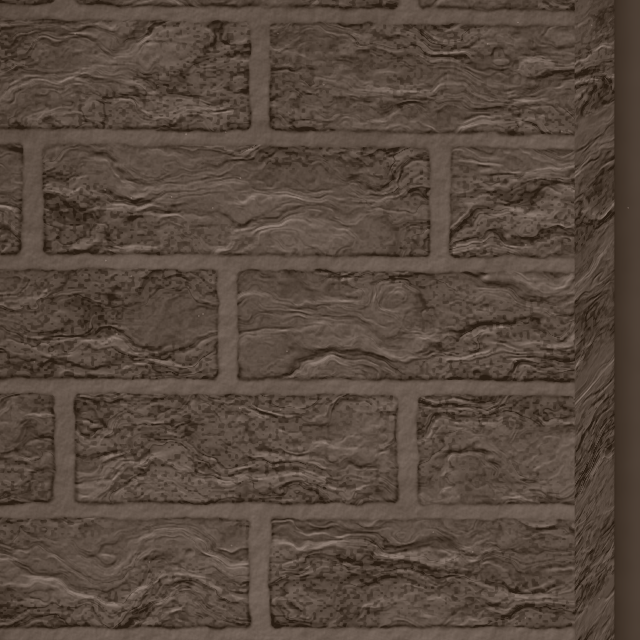
Give the GLSL for this texture, as a WebGL 1 fragment shader.

```glsl
precision highp float;
// Weathered brown brick wall in running bond, with a rough corner return and a plain strip at the right.
uniform vec2 u_resolution;

#define COURSE 0.194        // height of one course, bed joint included
#define PITCH 0.586         // length of one brick, head joint included
#define BED 0.012           // half width of bed joints
#define HEAD 0.016          // half width of head joints
#define STAGGER 0.043       // uneven brick length, in pitches
#define RELIEF 3.6          // strength of surface lighting
#define CORNER 0.898        // where the return begins
#define STRIP 0.960         // where the plain strip begins
#define DARK vec3(0.22, 0.17, 0.13)
#define LIGHT vec3(0.45, 0.39, 0.35)

const float PI = 3.14159;

float hash(vec2 p) {
  vec3 q = fract(p.xyx * 0.1031);
  q += dot(q, q.yzx + 33.33);
  return fract((q.x + q.y) * q.z);
}

float noise(vec2 p) {
  vec2 i = floor(p), f = fract(p);
  f = f * f * (3.0 - 2.0 * f);
  return mix(mix(hash(i), hash(i + vec2(1, 0)), f.x),
             mix(hash(i + vec2(0, 1)), hash(i + vec2(1, 1)), f.x), f.y);
}

float fbm(vec2 p) {
  float sum = 0.0, amp = 0.533;
  for (int i = 0; i < 4; i++) {
    sum += amp * noise(p);
    p = p * 2.03 + 17.3;
    amp *= 0.5;
  }
  return sum;
}

// Long wavy layers, as on split clay
vec2 strata(vec2 p, float seed) {
  vec2 bend = vec2(fbm(p * 8.0 + seed), fbm(p * vec2(9.0, 14.0) + seed + 31.0)) - 0.5;
  return p * vec2(10.0, 34.0) + bend * vec2(2.0, 5.0) + seed;
}

// Tone of a rough clay face: lit layers, crevices and dark pits
float clayTone(vec2 p, float seed) {
  vec2 q = strata(p, seed);
  float height = fbm(q);
  float lit = height - fbm(strata(p + vec2(-0.001, 0.003), seed));
  float worn = smoothstep(0.35, 0.65, fbm(p * vec2(5.0, 13.0) + seed + 7.0));
  float crevice = 1.0 - smoothstep(0.0, 0.05, abs(fbm(q * 0.8 + 50.0) - 0.48));
  float pits = smoothstep(0.45, 0.8, noise(p * vec2(190.0, 250.0) + seed));
  float grain = noise(p * 330.0) - 0.5;
  return 0.60 + RELIEF * lit + 0.5 * (height - 0.5) + 0.14 * grain
       - crevice * mix(0.12, 0.42, worn) - pits * mix(0.10, 0.42, worn);
}

float mortarTone(vec2 p) {
  float lit = fbm(p * 55.0) - fbm((p + vec2(-0.002, 0.003)) * 55.0);
  return 0.78 + 0.9 * lit + 0.25 * (fbm(p * 14.0) - 0.5) + 0.07 * (noise(p * 300.0) - 0.5);
}

float wallTone(vec2 p) {
  // Ragged outline and a slight sag towards the upper right
  vec2 w = p + 0.009 * (vec2(fbm(p * 38.0), fbm(p * 38.0 + 9.0)) - 0.5);
  float drop = 1.0 - w.y - 0.012 * (w.x - 0.4) * w.y;
  float course = (drop - 0.0225) / COURSE;
  float row = floor(course) + 1.0;
  float down = fract(course);

  // Nearest head joint, then the brick on this side of it
  float along = w.x / PITCH - mix(0.13, 0.65, mod(row, 2.0));
  float joint = floor(along + 0.5);
  float off = along - joint - STAGGER * cos(PI * (joint + floor(row / 2.0)));
  float brick = joint - step(off, 0.0);
  float seed = 40.0 * hash(vec2(brick, row) + 12.0);

  // Depth inside the rounded brick outline
  vec2 inset = vec2(abs(off) * PITCH - HEAD, min(down, 1.0 - down) * COURSE - BED);
  float depth = 0.009 - length(max(0.009 - inset, 0.0));
  depth = min(depth, min(inset.x, inset.y));
  float face = smoothstep(-0.002, 0.002, depth);

  float clay = clayTone(p, seed) + 0.16 * (hash(vec2(row, brick) + 3.0) - 0.5);
  float tone = mix(mortarTone(p), clay, face);

  // Shadowed rim, deepest along the lower edge
  float rim = exp(-pow((depth - 0.001) / 0.0035, 2.0));
  float lower = smoothstep(0.6, 0.93, down);
  tone -= rim * mix(0.28, 0.55, lower) * (0.4 + 1.1 * noise(p * 30.0));
  return tone;
}

// Return face: layers and joints climb to the right
float returnTone(vec2 p) {
  float x = p.x - CORNER;
  float y = p.y - x * mix(1.5, 0.5, p.y);
  float bed = abs(fract((1.0 - y - 0.0225) / COURSE + 0.5) - 0.5) * COURSE;
  float joint = 1.0 - smoothstep(0.006, 0.02, bed + 0.012 * (fbm(p * 30.0) - 0.5));
  return mix(clayTone(vec2(x * 1.4, y), 23.0) - 0.13, 0.55, 0.5 * joint);
}

void main() {
  vec2 p = gl_FragCoord.xy / u_resolution;
  float px = 1.0 / u_resolution.x;

  // Broad light: dimmer at the top and the left
  float light = 0.07 - 0.14 * p.y * p.y - 0.10 * (1.0 - smoothstep(0.0, 0.25, p.x));
  float strip = mix(0.12, 0.36, smoothstep(STRIP, 1.0, p.x)) + 0.08 * (fbm(p * 25.0) - 0.5);
  float tone = mix(wallTone(p) + light, returnTone(p), smoothstep(-px, px, p.x - CORNER));
  tone = mix(tone, strip, smoothstep(-px, px, p.x - STRIP));
  tone -= 0.15 * exp(-abs(p.x - STRIP) / 0.003);

  // Sparse pale specks
  vec2 cell = floor(p * 70.0);
  vec2 spot = 0.2 + 0.6 * vec2(hash(cell + 5.0), hash(cell + 91.0));
  float speck = 1.0 - smoothstep(0.05, 0.14, length(fract(p * 70.0) - spot));
  tone += 0.5 * speck * step(0.992, hash(cell + 40.0));

  gl_FragColor = vec4(mix(DARK, LIGHT, clamp(tone, -0.25, 1.4)), 1.0);
}
```
